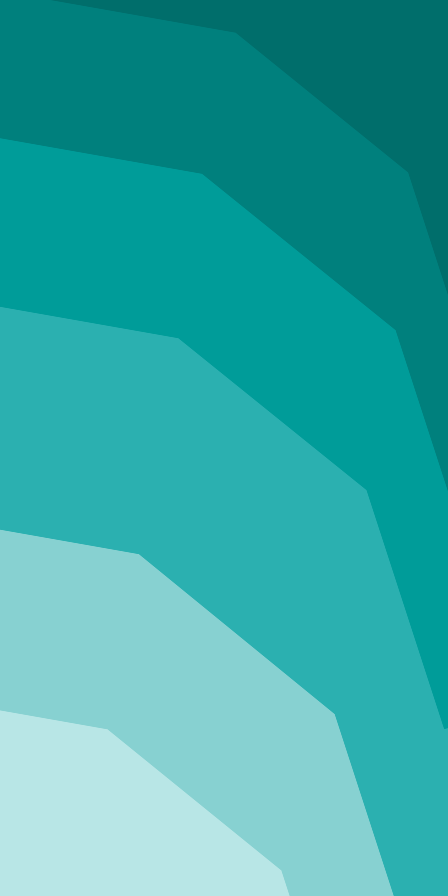
Reproduce this background procedurally as a Shadertoy shader.

```glsl
// Nested teal facets stepping from a pale lower-left corner to a dark upper right

// Signed distance to the half plane below an edge falling to the right at the given angle
float belowEdge(vec2 p, vec2 corner, float degreesDown) {
    float a = radians(degreesDown);
    return dot(p - corner, vec2(sin(a), cos(a)));
}

// Convex facet: shallow top edge, slanted shoulder, steep right side
float facet(vec2 p, vec2 left, vec2 right) {
    vec2 shoulder = normalize(right - left);
    float d = dot(p - left, vec2(-shoulder.y, shoulder.x));
    d = max(d, belowEdge(p, left, 10.0));
    return max(d, belowEdge(p, right, 72.0));
}

void mainImage(out vec4 fragColor, in vec2 fragCoord) {
    // Canvas is one unit wide and two units tall
    vec2 p = fragCoord / iResolution.xy * vec2(1.0, 2.0);
    float pixel = 1.0 / min(iResolution.x, 0.5 * iResolution.y);

    // Shoulder corners of each facet: left in xy, right in zw
    vec4 corners[5] = vec4[5](
        vec4(0.526, 1.927, 0.911, 1.615),
        vec4(0.451, 1.612, 0.883, 1.263),
        vec4(0.398, 1.245, 0.818, 0.906),
        vec4(0.310, 0.763, 0.747, 0.406),
        vec4(0.240, 0.372, 0.628, 0.057));
    vec3 tints[5] = vec3[5](
        vec3(0.00, 0.50, 0.49),
        vec3(0.00, 0.61, 0.60),
        vec3(0.17, 0.69, 0.69),
        vec3(0.53, 0.82, 0.82),
        vec3(0.72, 0.90, 0.90));

    // Paint from the darkest layer to the palest
    vec3 color = vec3(0.00, 0.43, 0.42);
    for (int i = 0; i < 5; i++) {
        float d = facet(p, corners[i].xy, corners[i].zw);
        // The middle facet flares out at the right border
        if (i == 2) d = min(d, belowEdge(p, vec2(0.990, 0.372), -15.0));
        color = mix(color, tints[i], smoothstep(0.5, -0.5, d / pixel));
    }
    fragColor = vec4(color, 1.0);
}
```
